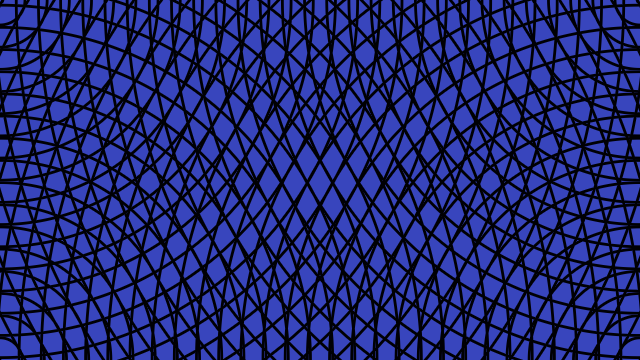
Give the GLSL for this pattern, as a WebGL 2 fragment shader.

```glsl
#version 300 es
precision highp float;
// Four sets of thin dark rings, one around each canvas corner, crossing over flat blue.

uniform vec2 u_resolution;
out vec4 outColor;

// Lengths are in canvas heights.
const float RING_SPACING = 0.0616;
const float LINE_HALF_WIDTH = 0.0039;
const float TOP_PHASE = 0.0078;     // radius of the innermost ring, top corners
const float BOTTOM_PHASE = 0.0;     // radius of the innermost ring, bottom corners
const vec3 FIELD_COLOR = vec3(0.22, 0.27, 0.74);
const vec3 LINE_COLOR = vec3(0.0, 0.0, 0.015);

// Distance to the nearest ring of a concentric set.
float ringDistance(vec2 p, vec2 center, float phase) {
    float turns = (length(p - center) - phase) / RING_SPACING;
    return abs(fract(turns + 0.5) - 0.5) * RING_SPACING;
}

void main() {
    vec2 p = gl_FragCoord.xy / u_resolution.y;
    float aspect = u_resolution.x / u_resolution.y;
    float pixel = 1.0 / u_resolution.y;

    // Nearest line among the four corner sets
    float nearest = RING_SPACING;
    for (int i = 0; i < 4; i++) {
        vec2 corner = vec2(float(i & 1), float(i >> 1));
        float phase = mix(BOTTOM_PHASE, TOP_PHASE, corner.y);
        nearest = min(nearest, ringDistance(p, corner * vec2(aspect, 1.0), phase));
    }

    // Smoothed line edge
    float field = clamp((nearest - LINE_HALF_WIDTH) / pixel + 0.5, 0.0, 1.0);
    outColor = vec4(mix(LINE_COLOR, FIELD_COLOR, field), 1.0);
}
```
